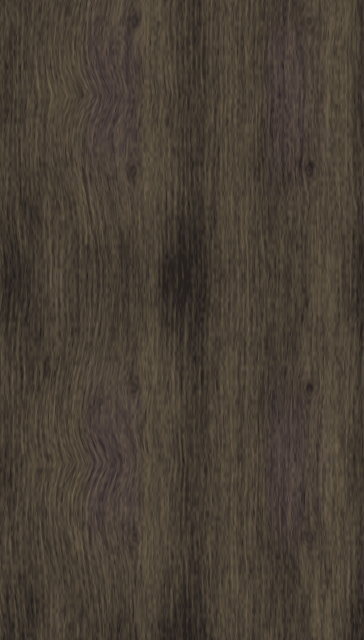
This texture is drawn by a WebGL 1 fragment shader. Its source:

```glsl
precision highp float;
uniform vec2 u_resolution;

#define PLANK_WIDTH 0.48
#define FOLD_LENGTH 0.505
#define FOLD_OFFSET 0.99
#define GRAIN_LINES 72.0
#define LINE_CONTRAST 0.46
#define FIBRE_CONTRAST 0.62
#define SPECK_CONTRAST 0.50
#define BAND_CONTRAST 0.34
#define DARK_WOOD vec3(0.195, 0.168, 0.147)
#define LIGHT_WOOD vec3(0.375, 0.332, 0.264)
#define GREY_TINT vec3(0.012, 0.002, 0.026)

float hash(vec2 p) {
  vec3 q = fract(vec3(p.xyx) * 0.1031);
  q += dot(q, q.yzx + 33.33);
  return fract((q.x + q.y) * q.z);
}

float noise(vec2 p) {
  vec2 i = floor(p);
  vec2 f = fract(p);
  f = f * f * (3.0 - 2.0 * f);
  float low = mix(hash(i), hash(i + vec2(1.0, 0.0)), f.x);
  float high = mix(hash(i + vec2(0.0, 1.0)), hash(i + 1.0), f.x);
  return mix(low, high, f.y);
}

float bump(float d, float width) {
  return exp(-d * d / (width * width));
}

// Distance between two positions on a unit cycle
float cycleDistance(float a, float b) {
  return abs(fract(a - b + 0.5) - 0.5);
}

// Sideways sweep of the growth rings along the plank
float ringSweep(float y) {
  return 0.02 * cos(9.0 * y) + 0.014 * bump(y - FOLD_LENGTH, 0.06);
}

// Light grain lines, each with its own strength and broken along its length
float grainLines(float x, float y) {
  float phase = x * GRAIN_LINES + 0.9 * noise(vec2(x * 30.0, y * 7.0));
  float id = floor(phase);
  float ridge = bump(fract(phase) - 0.5, 0.24);
  float dashes = smoothstep(0.15, 0.75, noise(vec2(id * 7.3, y * 22.0 + id * 3.1)));
  return ridge * (0.4 + 0.6 * hash(vec2(id, 4.0))) * (0.35 + 0.65 * dashes);
}

void main() {
  vec2 p = gl_FragCoord.xy / u_resolution.x;
  // Bookmatched length: the figure mirrors at regular heights
  float y = abs(mod(p.y - FOLD_OFFSET + FOLD_LENGTH, 2.0 * FOLD_LENGTH) - FOLD_LENGTH);

  // Bend the fibres by slow drift, by the rings and around the knots
  float ringOffset = p.x - 0.258 - ringSweep(y);
  float x = p.x + 0.022 * (noise(vec2(p.x * 5.0, y * 5.0)) - 0.5);
  x -= ringSweep(y) * bump(p.x - 0.25, 0.10);
  float plank = fract(p.x / PLANK_WIDTH);
  vec2 knot = vec2((plank - 0.77) * PLANK_WIDTH, y - 0.30);
  float knotPull = bump(knot.x, 0.03) * bump(knot.y, 0.05);
  x -= 0.6 * knot.x * knotPull;

  // Coarse grain fills the first half of each plank, fine grain the rest
  float ragged = 0.12 * (noise(vec2(p.x * 45.0, y * 3.0)) - 0.5);
  float t = fract(p.x / PLANK_WIDTH + ragged);
  float fine = smoothstep(0.48, 0.58, t) * (1.0 - smoothstep(0.90, 0.99, t));

  // Broad tone bands and cloudy patches
  float band = 0.8 * bump(cycleDistance(t, 0.90), 0.09);
  band -= bump(cycleDistance(t, 0.06), 0.11) * (0.5 + 0.8 * bump(y, 0.20));
  band += 0.3 * bump(cycleDistance(t, 0.40), 0.15);
  band += 0.9 * (noise(vec2(p.x * 8.0, y * 4.0 + 5.0)) - 0.5);
  float greyPatch = fine * smoothstep(0.15, 0.45, y);
  greyPatch *= 1.0 - bump(cycleDistance(t, 0.90), 0.12);

  // Fibres, short pores and tiny specks
  float fibre = noise(vec2(x * 190.0, p.y * 11.0)) - 0.5;
  fibre += 0.6 * (noise(vec2(x * 75.0 + 9.0, y * 5.0)) - 0.5);
  float speck = noise(vec2(x * 280.0, p.y * 75.0)) - 0.5;
  float pore = smoothstep(0.74, 0.92, noise(vec2(x * 170.0 + 40.0, p.y * 26.0)));

  float tone = 0.46 + BAND_CONTRAST * band;
  tone += LINE_CONTRAST * mix(1.0, 0.35, fine) * (grainLines(x, p.y) - 0.24);
  tone += FIBRE_CONTRAST * mix(0.55, 0.70, fine) * fibre;
  tone += SPECK_CONTRAST * speck - 0.25 * pore;

  // Wavy light rings between the planks, and small dark knots
  float ringLine = pow(0.5 + 0.5 * cos(ringOffset * 370.0), 2.0);
  float ringZone = bump(ringOffset, 0.021);
  tone += ringZone * (0.42 * ringLine - 0.16);
  float knotRadius = length(knot * vec2(1.0, 0.6));
  float knotRing = cos(knotRadius * 520.0 + 5.0 * fibre);
  tone += bump(knotRadius, 0.016) * (0.16 * knotRing - 0.30);

  vec3 color = mix(DARK_WOOD, LIGHT_WOOD, clamp(tone, -0.25, 1.25));
  color += GREY_TINT * greyPatch;
  gl_FragColor = vec4(color, 1.0);
}
```
